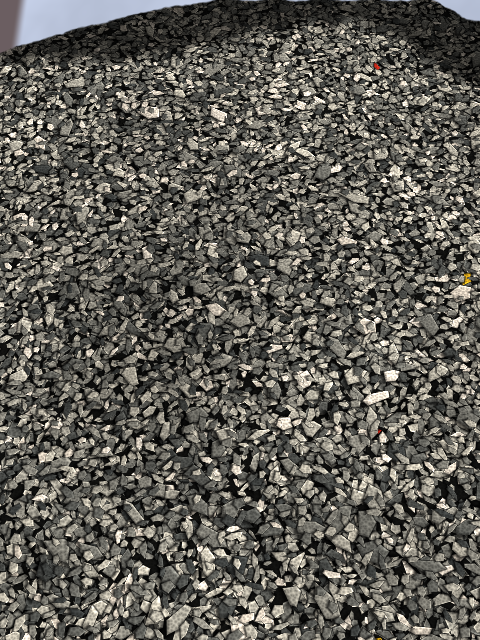
Write a WebGL 2 fragment shader that draws this texture.

```glsl
#version 300 es
precision highp float;

uniform vec2 u_resolution;
out vec4 fragColor;

const float TAU = 6.28318;
const vec2 LIGHT = vec2(0.45, 0.89);
const int LAYERS = 8;

vec4 hash4(vec3 p) {
  vec4 h = fract(p.xyzx * vec4(0.1031, 0.1030, 0.0973, 0.1099));
  h += dot(h, h.wzxy + 33.33);
  return fract((h.xxyz + h.yzzw) * h.zywx);
}

mat2 rotation(float a) {
  return mat2(cos(a), sin(a), -sin(a), cos(a));
}

// Distance to the nearest cell point
float cellular(vec2 p) {
  vec2 cell = floor(p);
  float nearest = 2.0;
  for (int k = 0; k < 9; k++) {
    vec2 id = cell + vec2(k % 3 - 1, k / 3 - 1);
    nearest = min(nearest, length(id + hash4(vec3(id, 71.0)).xy - p));
  }
  return nearest;
}

float layeredSines(vec2 p) {
  float sum = 0.0, gain = 0.5;
  for (int i = 0; i < 4; i++) {
    sum += gain * sin(p.x + 1.3 * sin(p.y)) * cos(p.y * 0.9 + float(i));
    p = rotation(0.9) * p * 1.9;
    gain *= 0.55;
  }
  return sum;
}

// Irregular convex polygon: xy = outward edge normal, z = signed distance
vec3 shard(vec2 p, float radius, vec3 seed) {
  vec3 edge = vec3(0.0, 0.0, -9.0);
  for (int i = 0; i < 5; i++) {
    vec4 h = hash4(seed + float(i) * 7.3);
    float a = (float(i) + 0.5 * h.x) * TAU / 5.0;
    vec2 n = vec2(cos(a), sin(a));
    float d = dot(p, n) - radius * (0.6 + 0.45 * h.y);
    if (d > edge.z) edge = vec3(n, d);
  }
  return edge;
}

vec3 chipColor(float tone, float kind) {
  vec3 col = mix(vec3(0.22, 0.23, 0.225), vec3(0.80, 0.77, 0.70), pow(tone, 0.85));
  if (kind > 0.92) col = mix(vec3(0.84, 0.79, 0.72), vec3(0.97, 0.92, 0.85), tone);
  if (kind > 0.9988) col = mix(vec3(0.75, 0.16, 0.10), vec3(0.85, 0.65, 0.10), step(0.6, tone));
  return col;
}

// Paints one layer of scattered chips over the colour below
vec3 chipLayer(vec3 below, vec2 p, float layer, float density, float blur) {
  vec3 col = below;
  vec2 cell = floor(p);
  for (int k = 0; k < 9; k++) {
    vec2 id = cell + vec2(k % 3 - 1, k / 3 - 1);
    vec3 seed = vec3(id, layer * 17.0 + 3.0);
    vec4 place = hash4(seed);
    vec4 look = hash4(seed + 41.7);
    vec2 local = p - id - 0.25 - 0.5 * place.xy;
    if (place.z > density || dot(local, local) > 1.6) continue;

    float stretch = 1.0 + 0.65 * look.x;
    mat2 turn = rotation(place.w * TAU);
    vec2 q = turn * local * vec2(1.0 / stretch, stretch);
    vec3 edge = shard(q, 0.27 + 0.18 * look.y, seed);
    float lit = dot(edge.xy * turn, LIGHT);

    // Shadow falls on the side away from the light
    float reach = 0.06 + 0.22 * max(-lit, 0.0);
    col *= 1.0 - 0.72 * smoothstep(reach, 0.0, edge.z);

    // Flat face with a tilt and a bevelled rim
    vec3 face = chipColor(look.z, look.w);
    face *= 0.97 + 0.35 * dot(local, LIGHT) * (place.x - 0.2);
    face *= 1.0 + 0.36 * lit * smoothstep(-0.11, -0.02, edge.z);
    col = mix(col, face, smoothstep(blur, -blur, edge.z));
  }
  return col;
}

void main() {
  vec2 uv = gl_FragCoord.xy / u_resolution;
  vec2 p = gl_FragCoord.xy / u_resolution.x;
  float fromTop = 1.0 - uv.y;

  // Ground plane receding towards the top
  float depth = 1.0 / (1.0 - 0.3 * p.y);
  vec2 ground = vec2((p.x - 0.5) * depth, depth / 0.3);
  float pixel = depth / u_resolution.x;

  vec3 col = vec3(0.06, 0.06, 0.055);
  for (int i = 0; i < LAYERS; i++) {
    float layer = float(i);
    float freq = mix(15.0, 41.0, fract(layer * 0.618 + 0.3));
    float density = mix(0.42, 0.72, smoothstep(15.0, 32.0, freq));
    vec2 q = rotation(layer * 1.1) * ground * freq + layer * 5.7;
    col = chipLayer(col, q, layer, density, 0.7 * pixel * freq);
  }

  // Gritty surface and broad uneven tone
  col *= 0.80 + 0.54 * cellular(ground * 150.0);
  col *= 1.04 + 0.15 * layeredSines(ground * 7.0);
  vec2 hollow = uv - vec2(0.33, 0.5);
  col *= 1.0 - 0.2 * exp(-16.0 * dot(hollow, hollow));

  // Shaded far bank
  float ragged = 0.012 * layeredSines(p * 60.0);
  float bank = 0.095 - 0.06 * smoothstep(0.2, 0.72, uv.x) + 0.1 * smoothstep(0.75, 1.0, uv.x);
  col *= mix(1.0, 0.36, smoothstep(0.015, -0.015, fromTop + ragged - bank));

  // Pale cloth behind the bank, with a dim corner
  float left = 0.082 * pow(max(1.0 - uv.x / 0.47, 0.0), 1.4);
  float right = 0.035 * smoothstep(0.89, 1.0, uv.x);
  float rim = left + right - fromTop + 0.25 * ragged;
  vec3 cloth = vec3(0.74, 0.78, 0.87) * (0.99 + 0.06 * layeredSines(p * 16.0));
  cloth = mix(vec3(0.42, 0.37, 0.38), cloth, smoothstep(0.035, 0.06, uv.x + 0.2 * fromTop));
  col = mix(col, cloth, smoothstep(-0.002, 0.002, rim));

  fragColor = vec4(clamp(col, 0.0, 1.0), 1.0);
}
```
